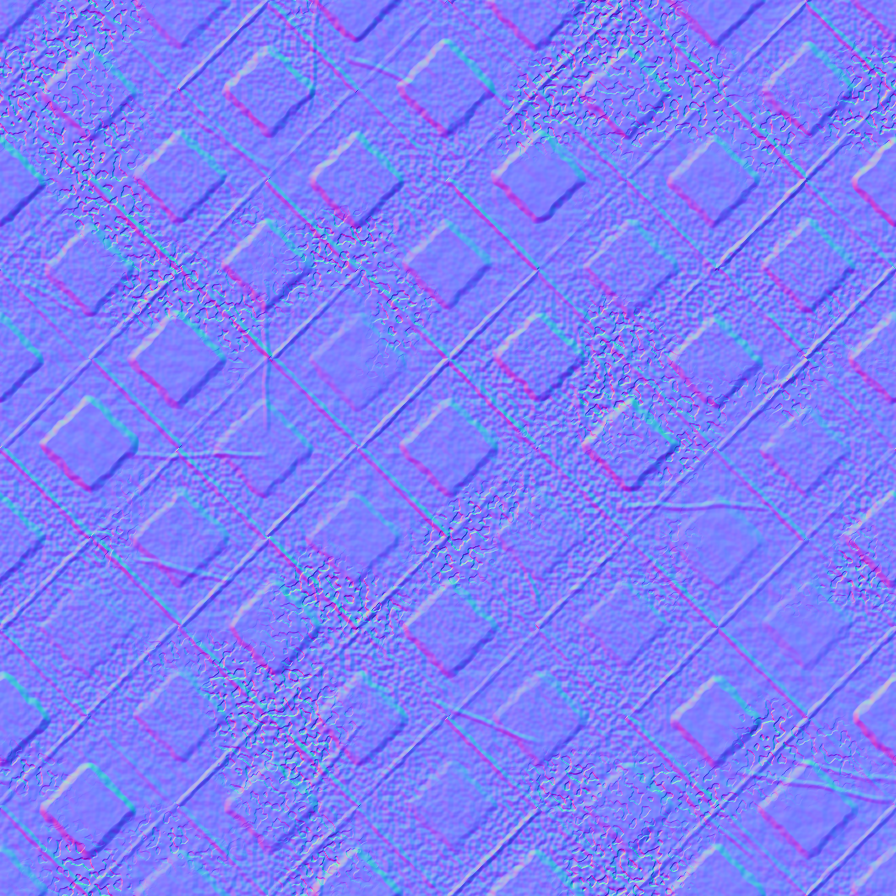
Give the GLSL for this texture map, as a Shadertoy shader.

```glsl
// Normal map of worn stone: raised rounded diamonds inside a diagonal lattice of thin ridges.

float hash(vec2 p) {
    vec3 q = fract(p.xyx * 0.1031);
    q += dot(q, q.yzx + 33.33);
    return fract((q.x + q.y) * q.z);
}

float cornerSlope(vec2 corner, vec2 offset, float period) {
    float angle = 6.2832 * hash(mod(corner, period) + period);
    return dot(vec2(cos(angle), sin(angle)), offset);
}

// Gradient noise that wraps once per canvas
float noise(vec2 p, float period) {
    p *= period;
    vec2 i = floor(p), f = p - i;
    vec2 w = f * f * f * (f * (f * 6.0 - 15.0) + 10.0);
    vec2 e = vec2(1, 0);
    float low = mix(cornerSlope(i, f, period), cornerSlope(i + e.xy, f - e.xy, period), w.x);
    float high = mix(cornerSlope(i + e.yx, f - e.yx, period), cornerSlope(i + e.xx, f - e.xx, period), w.x);
    return mix(low, high, w.y);
}

float roundBox(vec2 p, vec2 halfSize, float radius) {
    vec2 d = abs(p) - halfSize + radius;
    return length(max(d, 0.0)) + min(max(d.x, d.y), 0.0) - radius;
}

// Diagonal cells share an identity with their wrapped copies
vec2 cellId(vec2 c) {
    return mod(vec2(c.x + c.y, c.x - c.y), 10.0);
}

// One family of ridges, broken into pieces of uneven height and offset
float ridge(vec2 grid, vec2 across, float wobble) {
    vec2 center = mix(round(grid), floor(grid) + 0.5, across);
    vec2 id = cellId(center);
    vec2 q = grid - center - across * 0.05 * (hash(id + 31.0) - 0.5);
    float d = roundBox(q, mix(vec2(0.55), vec2(0.022), across), 0.02) + wobble;
    return mix(0.0008, 0.0034, hash(id + 47.0)) * (1.0 - smoothstep(-0.022, 0.014, d));
}

// Short straight scratches, strewn at random
float scratches(vec2 p, float wobble) {
    float total = 0.0;
    for (float k = 1.0; k < 19.0; k++) {
        vec2 center = vec2(hash(vec2(k, 3.0)), hash(vec2(k, 8.0)));
        float angle = 3.1416 * hash(vec2(k, 15.0));
        vec2 dir = vec2(cos(angle), sin(angle));
        vec2 q = fract(p - center + 0.5) - 0.5;
        float along = abs(dot(q, dir)) / mix(0.03, 0.11, hash(vec2(k, 21.0)));
        float away = abs(dot(q, vec2(-dir.y, dir.x)) + wobble);
        total += (1.0 - smoothstep(0.6, 1.0, along)) * (1.0 - smoothstep(0.0, 0.005, away));
    }
    return total;
}

float height(vec2 p) {
    vec2 grid = 5.0 * vec2(p.x + p.y, p.x - p.y);
    float wobble = noise(p, 45.0);
    float chips = 0.022 * wobble + 0.016 * noise(p, 110.0);

    // Raised diamond
    vec2 cell = round(grid);
    vec2 id = cellId(cell);
    vec2 shift = 0.07 * (vec2(hash(id + 5.0), hash(id + 13.0)) - 0.5);
    float d = roundBox(grid - cell - shift, vec2(mix(0.27, 0.3, hash(id + 19.0))), 0.075) + chips;
    float diamond = 1.0 - smoothstep(-0.06, 0.01, d);
    float h = diamond * mix(0.0018, 0.0062, hash(id + 23.0));

    // Lattice
    float wear = 0.85 + 0.7 * noise(p, 14.0);
    h += wear * max(ridge(grid, vec2(1, 0), 0.5 * chips), ridge(grid, vec2(0, 1), 0.5 * chips));

    // Grain and flaking, gathered in patches and calmer on the diamonds
    float calm = mix(1.0, 0.55, diamond);
    float rough = smoothstep(-0.35, 0.5, noise(p, 4.0) + 0.4 * noise(p, 11.0));
    float flaky = smoothstep(0.0, 0.4, noise(p, 5.0) + 0.4 * noise(p, 13.0));
    float flakes = smoothstep(0.05, 0.25, noise(p, 95.0) + 0.5 * noise(p, 190.0));
    h += calm * mix(0.0005, 0.0022, rough) * noise(p, 165.0);
    h += 0.0011 * wobble + 0.0011 * calm * noise(p, 80.0);
    h -= 0.0021 * calm * flaky * flakes;

    return h + 0.0014 * scratches(p, 0.006 * noise(p, 18.0));
}

void mainImage(out vec4 fragColor, in vec2 fragCoord) {
    vec2 p = fragCoord / iResolution.y;
    vec2 e = vec2(0.0008, 0.0);
    vec2 slope = vec2(height(p + e.xy) - height(p - e.xy),
                      height(p + e.yx) - height(p - e.yx)) / (2.0 * e.x);

    // Red follows the rise to the right, green the fall upward
    vec3 normal = normalize(vec3(slope.x, -slope.y, 1.0));
    fragColor = vec4(0.5 + 0.5 * normal, 1.0);
}
```
